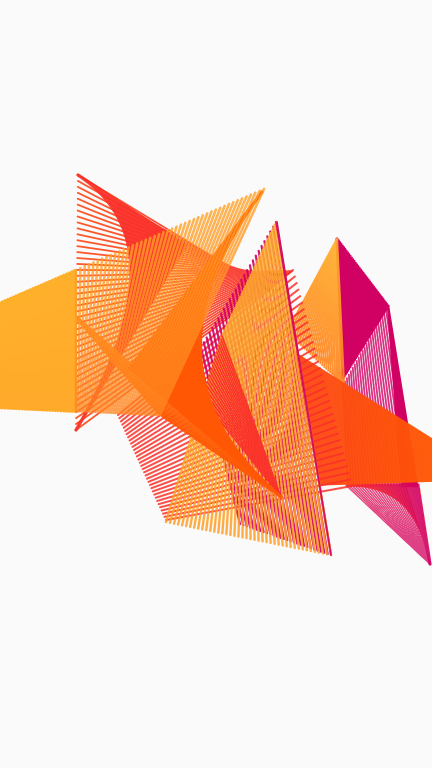
Reproduce this background procedurally as a Shadertoy shader.

```glsl
// Overlapping blades of woven lines in amber, orange, red and magenta on a pale ground.

const vec3 PAPER = vec3(0.98);
const vec3 AMBER = vec3(1.0, 0.69, 0.17);
const vec3 ORANGE = vec3(1.0, 0.52, 0.12);
const vec3 FLAME = vec3(1.0, 0.34, 0.01);
const vec3 RED = vec3(0.98, 0.19, 0.16);
const vec3 MAGENTA = vec3(0.82, 0.0, 0.39);

vec2 p;       // point on a canvas 432 units wide, y downwards
float pixel;  // size of one pixel in those units
vec3 color;   // layers blended so far

// Rules n lines from the edge a0-a1 to the edge b0-b1; the ink runs from inkA to inkB.
void weave(vec2 a0, vec2 a1, vec2 b0, vec2 b1, vec3 inkA, vec3 inkB,
           float n, float halfWidth, float opacity) {
    float cover = 0.0, along = 0.0;
    for (float i = 0.0; i < n; i++) {
        float t = i / (n - 1.0);
        vec2 a = mix(a0, a1, t);
        vec2 ab = mix(b0, b1, t) - a;
        float h = clamp(dot(p - a, ab) / max(dot(ab, ab), 1e-4), 0.0, 1.0);
        float c = clamp((halfWidth - length(p - a - ab * h)) / pixel + 0.5, 0.0, 1.0);
        if (c > cover) {
            cover = c;
            along = h;
        }
    }
    color = mix(color, mix(inkA, inkB, along), cover * opacity);
}

// Lines strung between two sides of a corner, leaving a curved inner edge.
void stringCorner(vec2 a, vec2 corner, vec2 b, vec3 inkA, vec3 inkB, float opacity) {
    weave(a, corner, corner, b, inkA, inkB, 70.0, 1.6, opacity);
}

void mainImage(out vec4 fragColor, in vec2 fragCoord) {
    pixel = 432.0 / iResolution.x;
    p = (fragCoord - 0.5 * iResolution.xy) * vec2(pixel, -pixel) + vec2(216, 384);
    color = PAPER;

    // Magenta blade on the right, with its curved tail
    weave(vec2(388, 306), vec2(343, 385), vec2(414, 486), vec2(348, 486),
          MAGENTA, MAGENTA, 24.0, 0.9, 0.8);
    weave(vec2(337, 239), vec2(388, 306), vec2(343, 378), vec2(388, 306),
          MAGENTA, MAGENTA, 40.0, 1.5, 1.0);
    weave(vec2(388, 306), vec2(388, 306), vec2(402, 486), vec2(417, 486),
          MAGENTA, MAGENTA, 14.0, 1.2, 1.0);
    weave(vec2(346, 485), vec2(405, 485), vec2(430, 564), vec2(430, 564),
          mix(MAGENTA, RED, 0.3), MAGENTA, 22.0, 0.8, 0.75);
    stringCorner(vec2(350, 485), vec2(418, 485), vec2(430, 564), RED, MAGENTA, 0.9);

    // Amber fan and flame wedge on the right
    weave(vec2(337, 239), vec2(337, 239), vec2(287, 332), vec2(344, 385),
          AMBER, ORANGE, 30.0, 1.1, 0.92);
    weave(vec2(297, 355), vec2(320, 484), vec2(440, 445), vec2(440, 480),
          mix(FLAME, RED, 0.4), FLAME, 60.0, 1.6, 0.96);

    // Red comb running from the lower left to the right
    weave(vec2(118, 415), vec2(166, 520), vec2(293, 270), vec2(352, 486),
          RED, RED, 34.0, 1.0, 0.85);

    // Red star: rungs on the left, a strung corner inside
    weave(vec2(78, 175), vec2(76, 430), vec2(238, 272), vec2(292, 271),
          mix(FLAME, RED, 0.4), RED, 44.0, 0.9, 0.9);
    stringCorner(vec2(78, 175), vec2(185, 245), vec2(76, 430), RED, RED, 0.95);

    // Tall middle blade: magenta lines beneath amber ones
    weave(vec2(276, 222), vec2(198, 352), vec2(331, 555), vec2(240, 524),
          MAGENTA, MAGENTA, 28.0, 1.1, 0.9);
    weave(vec2(276, 222), vec2(222, 336), vec2(331, 555), vec2(166, 522),
          AMBER, mix(AMBER, ORANGE, 0.4), 42.0, 1.2, 0.85);
    weave(vec2(276, 222), vec2(277, 222), vec2(331, 555), vec2(331, 555),
          MAGENTA, MAGENTA, 2.0, 0.8, 0.9);

    // Red rays meeting at the lower tip
    weave(vec2(222, 336), vec2(202, 398), vec2(281, 497), vec2(281, 497),
          RED, RED, 20.0, 0.9, 0.95);

    // Flame centre with its curved right edge and left tip
    weave(vec2(67, 308), vec2(67, 308), vec2(160, 415), vec2(281, 497),
          ORANGE, FLAME, 40.0, 1.1, 0.95);
    stringCorner(vec2(262, 192), vec2(130, 368), vec2(281, 497), FLAME, FLAME, 1.0);

    // Broad amber blade entering from the left
    weave(vec2(-6, 306), vec2(75, 271), vec2(-6, 407), vec2(75, 411),
          AMBER, mix(AMBER, ORANGE, 0.15), 30.0, 2.0, 1.0);
    weave(vec2(76, 270), vec2(264, 189), vec2(76, 411), vec2(160, 415),
          mix(AMBER, ORANGE, 0.35), ORANGE, 44.0, 1.3, 0.78);

    fragColor = vec4(color, 1.0);
}
```
